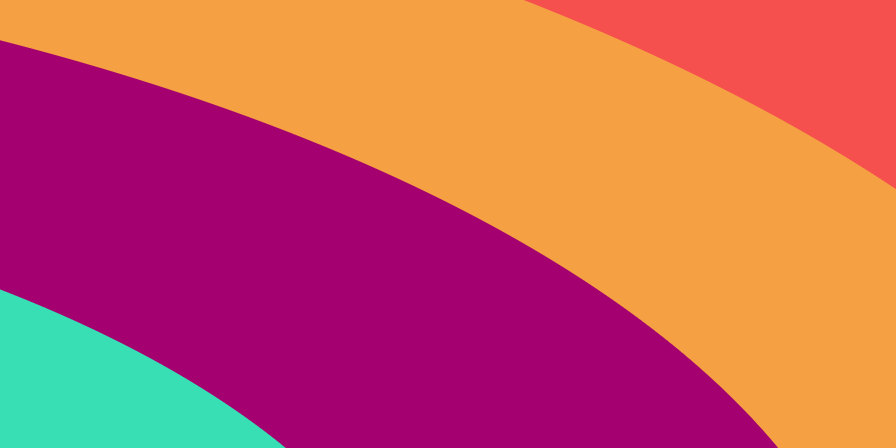
Give the GLSL for this background, as a Shadertoy shader.

```glsl
// Four flat colour bands swept by three nested ellipses centred off the lower left.
// Each ellipse is a stretched circle distance, painted from the outermost inwards
// with an edge about one pixel wide.

#define CENTER vec2(-1.943, -0.591)  // centre of the inner ellipse, in canvas heights
#define CENTER_STEP 0.097            // leftward drift of the centre per ring
#define STRETCH 2.3037               // width to height ratio of the ellipses
#define RADII vec3(2.918, 4.015, 4.936)

const vec3 TEAL   = vec3(0.220, 0.870, 0.705);
const vec3 PURPLE = vec3(0.647, 0.000, 0.435);
const vec3 ORANGE = vec3(0.961, 0.627, 0.259);
const vec3 CORAL  = vec3(0.961, 0.314, 0.302);

// Coverage of an ellipse whose horizontal radius is given
float ellipseMask(vec2 p, vec2 center, float radius) {
    vec2 q = (p - center) * vec2(1.0, STRETCH);
    float len = length(q);
    // Divide by the gradient to get a distance in canvas heights
    float slope = length(q * vec2(1.0, STRETCH)) / len;
    float dist = (len - radius) / slope;
    return clamp(0.5 - dist * iResolution.y, 0.0, 1.0);
}

void mainImage(out vec4 fragColor, in vec2 fragCoord) {
    vec2 p = fragCoord / iResolution.y;
    vec3 bands[3] = vec3[3](TEAL, PURPLE, ORANGE);
    vec3 radii = RADII;

    // Paint from the outer ring to the inner one
    vec3 color = CORAL;
    for (int i = 2; i >= 0; i--) {
        vec2 center = CENTER - vec2(CENTER_STEP * float(i), 0.0);
        color = mix(color, bands[i], ellipseMask(p, center, radii[i]));
    }
    fragColor = vec4(color, 1.0);
}
```
